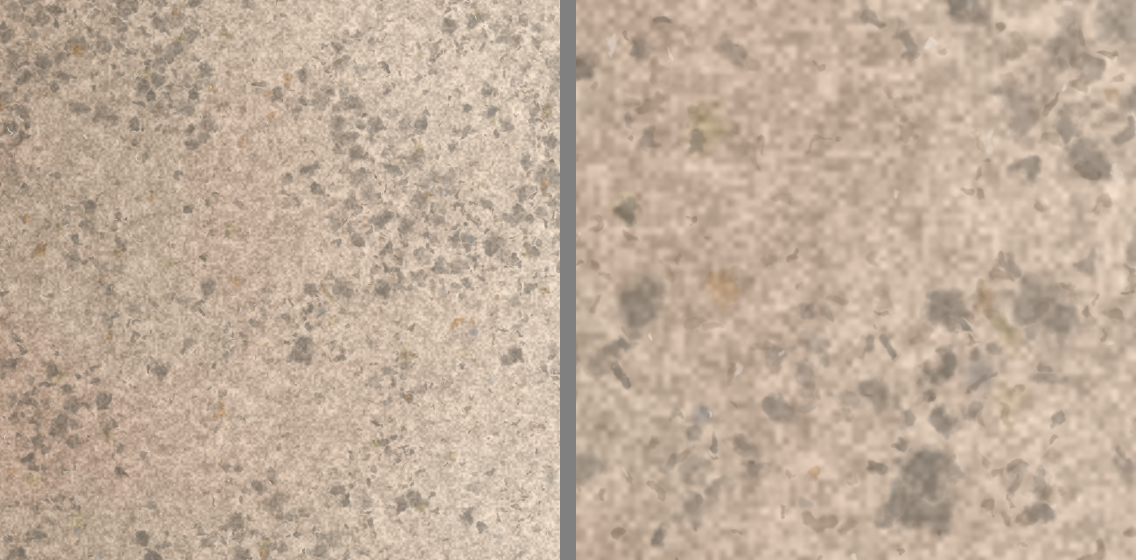
Left: the whole. Right: its middle third, enlarged.
Reproduce this texture procedurally as a WebGL 1 fragment shader.

```glsl
precision highp float;
uniform vec2 u_resolution;

const vec3 SAND_SHADE = vec3(0.715, 0.637, 0.560);
const vec3 SAND_LIGHT = vec3(0.865, 0.800, 0.730);
const vec3 PINK_TINT = vec3(0.012, -0.008, -0.008);
const vec3 TUFT_GREY = vec3(0.43, 0.395, 0.355);
const vec3 DRY_BROWN = vec3(0.52, 0.445, 0.37);
const vec3 OCHRE = vec3(0.66, 0.50, 0.33);
const vec3 MOSS = vec3(0.62, 0.56, 0.40);
const vec3 STONE_BLUE = vec3(0.58, 0.57, 0.56);
const vec3 CHIP_PALE = vec3(0.94, 0.90, 0.86);

const float TUFT_CELLS = 34.0;
const float TUFTLET_CELLS = 56.0;
const float FLECK_CELLS = 95.0;
const float GRAIN_CELLS = 240.0;
const float GRAIN_CONTRAST = 0.23;
const float MOTTLE_CONTRAST = 0.17;
const float EDGE_RAGGEDNESS = 0.026;

float hash(vec2 p) {
  vec3 q = fract(p.xyx * vec3(0.1031, 0.1030, 0.0973));
  q += dot(q, q.yzx + 33.33);
  return fract((q.x + q.y) * q.z);
}

float noise(vec2 p) {
  vec2 i = floor(p);
  vec2 f = fract(p);
  f = f * f * (3.0 - 2.0 * f);
  return mix(mix(hash(i), hash(i + vec2(1.0, 0.0)), f.x),
             mix(hash(i + vec2(0.0, 1.0)), hash(i + 1.0), f.x), f.y);
}

float fbm(vec2 p) {
  float sum = 0.0;
  float weight = 0.5;
  for (int i = 0; i < 4; i++) {
    sum += weight * noise(p);
    p = mat2(1.6, 1.2, -1.2, 1.6) * p + 7.3;
    weight *= 0.5;
  }
  return sum / 0.9375;
}

// Plant density: noisy clusters, thinned along a bare diagonal strip
float growth(vec2 p) {
  float clusters = smoothstep(0.34, 0.66, fbm(p * 7.0 + 21.0));
  float offPath = (p.y - 0.56 + 0.48 * p.x) / 0.14;
  float bare = exp(-offPath * offPath);
  float corner = smoothstep(0.55, 1.1, p.x - p.y + 0.2);
  return clusters * (1.0 - 0.65 * bare) * (1.0 - 0.6 * corner);
}

// Soft scattered blobs; follow = 1 keeps them inside the plant clusters
float blobs(vec2 p, float cells, float share, float follow, vec2 radii, float seed) {
  vec2 g = p * cells;
  float cover = 0.0;
  for (int y = -1; y <= 1; y++) {
    for (int x = -1; x <= 1; x++) {
      vec2 cell = floor(g) + vec2(float(x), float(y));
      vec2 key = cell + seed;
      vec2 centre = cell + 0.1 + 0.8 * vec2(hash(key + 11.7), hash(key + 47.1));
      float chance = share * mix(1.0, growth(centre / cells), follow);
      float present = step(hash(key + 83.9), chance);
      float radius = mix(radii.x, radii.y, hash(key + 131.3));
      float opacity = mix(0.5, 1.0, hash(key + 171.9));
      float d = length(g - centre);
      cover = max(cover, present * opacity * (1.0 - smoothstep(0.5 * radius, 1.35 * radius, d)));
    }
  }
  return cover;
}

void main() {
  vec2 p = gl_FragCoord.xy / min(u_resolution.x, u_resolution.y);
  vec2 wobble = vec2(fbm(p * 62.0), fbm(p * 62.0 + 53.0)) - 0.5;
  vec2 ragged = p + EDGE_RAGGEDNESS * wobble;

  // Ground brightening to the right, with pinkish drifts
  float drift = fbm(p * 3.0 + 4.0) - 0.5;
  float light = smoothstep(-0.1, 1.15, p.x + 0.4 * drift);
  vec3 color = mix(SAND_SHADE, SAND_LIGHT, light);
  color += PINK_TINT * smoothstep(0.4, 0.65, fbm(p * 4.0 + 63.0)) * (1.0 - light);

  // Mottling and fine grit
  float mottle = fbm(p * 60.0 + 9.0) - 0.5;
  float grit = 0.65 * noise(p * GRAIN_CELLS) + 0.35 * noise(p * GRAIN_CELLS * 0.55 + 31.0) - 0.5;
  float relief = MOTTLE_CONTRAST * mottle + GRAIN_CONTRAST * grit;
  color += relief * vec3(1.0, 0.98, 0.94);

  // Dry flecks and warm litter
  float flecks = blobs(ragged, FLECK_CELLS, 0.2, 0.5, vec2(0.2, 0.52), 300.0);
  color = mix(color, DRY_BROWN + 0.5 * relief, 0.5 * flecks);
  float moss = blobs(ragged, 26.0, 0.07, 0.4, vec2(0.15, 0.36), 400.0);
  color = mix(color, MOSS + relief, 0.5 * moss);

  // Grey tufts, large and small
  float tufts = blobs(ragged, TUFT_CELLS, 0.72, 1.0, vec2(0.22, 0.52), 500.0);
  float tuftlets = blobs(ragged, TUFTLET_CELLS, 0.46, 0.9, vec2(0.2, 0.46), 600.0);
  float plants = max(tufts, 0.85 * tuftlets) * (0.85 + 0.9 * mottle);
  color = mix(color, TUFT_GREY + 0.12 * light + 0.6 * relief, clamp(0.88 * plants, 0.0, 1.0));

  // Ochre clumps, rounded stones and pale chips
  float ochre = blobs(ragged, 30.0, 0.045, 0.3, vec2(0.12, 0.32), 700.0);
  color = mix(color, OCHRE + relief, 0.55 * ochre);
  float stones = blobs(p, 30.0, 0.015, 0.0, vec2(0.18, 0.3), 800.0);
  color = mix(color, STONE_BLUE + 0.3 * relief, 0.75 * stones);
  float chips = blobs(ragged, 75.0, 0.035, 0.0, vec2(0.12, 0.26), 900.0);
  color = mix(color, CHIP_PALE, 0.6 * chips);

  gl_FragColor = vec4(clamp(color, 0.0, 1.0), 1.0);
}
```
